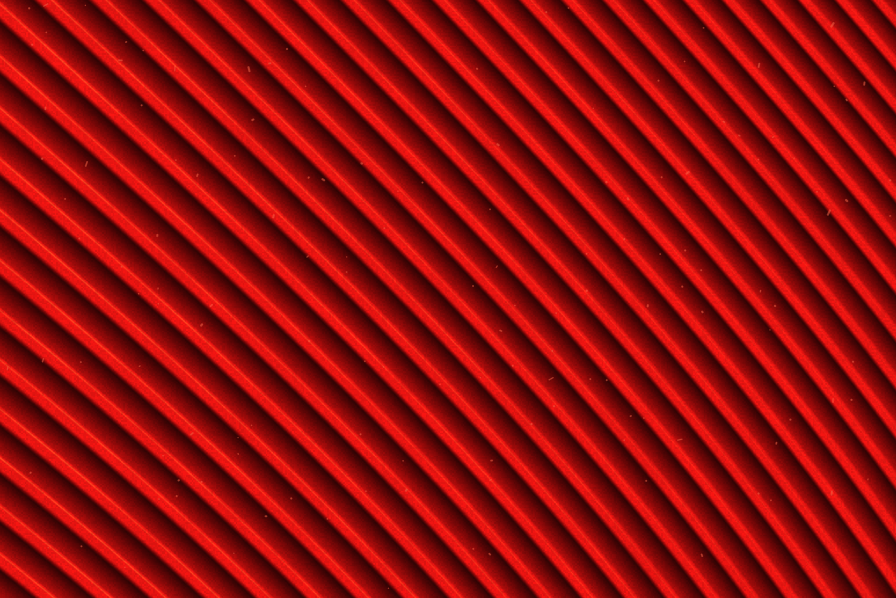
Reproduce this pattern procedurally as a Shadertoy shader.

```glsl
const vec3 GROOVE = vec3(0.20, 0.014, 0.016);
const vec3 FLANK = vec3(0.54, 0.022, 0.026);
const vec3 CREST = vec3(0.92, 0.080, 0.068);
const vec3 GLINT = vec3(1.0, 0.29, 0.13);
const vec3 DUST = vec3(0.95, 0.38, 0.27);
const float PHASE_OFFSET = 0.45;
const float RISE_END = 0.17;      // fractions of one ridge
const float FALL_LEFT = 0.40;
const float FALL_RIGHT = 0.34;
const float SHOULDER_LEFT = 0.05;
const float SHOULDER_RIGHT = 0.12;
const float SHOULDER_LEVEL = 0.80;
const float FALL_END = 1.0;
const float GLINT_INSET = 0.03;
const float GLINT_WIDTH = 0.024;
const float DUST_CELLS = 32.0;    // cells per canvas height
const float DUST_SHARE = 0.09;
const float GRAIN_CELLS = 340.0;
const float GRAIN_AMOUNT = 0.06;

float hash(vec2 p) {
    return fract(sin(dot(p, vec2(127.1, 311.7))) * 43758.54);
}

// Ridge count: rows tighten and bend steeper toward the right
float ridgePhase(float x, float down) {
    float across = (10.4 + 2.1 * x) * x;
    float along = (11.4 + 2.0 * x) * down + (0.6 - 1.5 * x) * down * down;
    return across - along + PHASE_OFFSET;
}

// Sharp rise, flat crest, crisp shoulder, then a long even fall
float ridgeProfile(float t, float fallStart, float shoulderWidth) {
    float rise = smoothstep(0.0, RISE_END, t);
    float shoulder = smoothstep(fallStart, fallStart + shoulderWidth, t);
    float slope = clamp((FALL_END - t) / (FALL_END - fallStart), 0.0, 1.0);
    return rise * mix(1.0, SHOULDER_LEVEL * slope, shoulder);
}

float layeredSines(vec2 p) {
    float sum = 0.0;
    float amp = 0.5;
    for (int i = 0; i < 4; i++) {
        sum += amp * sin(p.x + 1.7 * sin(p.y));
        p = mat2(1.5, 1.1, -1.1, 1.5) * p + 2.3;
        amp *= 0.55;
    }
    return sum;
}

// Sparse elongated specks, at most one per cell
float dustMask(vec2 uv, float pixel) {
    vec2 grid = uv * DUST_CELLS;
    vec2 cell = floor(grid);
    vec2 centre = 0.2 + 0.6 * vec2(hash(cell + 3.1), hash(cell + 7.7));
    vec2 d = (fract(grid) - centre) / DUST_CELLS;
    float angle = 6.283 * hash(cell + 11.3);
    vec2 axis = vec2(cos(angle), sin(angle));
    float halfLength = 0.004 * pow(hash(cell + 17.9), 6.0);
    d -= axis * clamp(dot(d, axis), -halfLength, halfLength);
    float radius = mix(0.0005, 0.0014, hash(cell + 23.5));
    float present = step(1.0 - DUST_SHARE, hash(cell));
    return present * (1.0 - smoothstep(radius - 0.5 * pixel, radius + pixel, length(d)));
}

void mainImage(out vec4 fragColor, in vec2 fragCoord) {
    vec2 uv = fragCoord / iResolution.y;
    float pixel = 1.0 / iResolution.y;
    float side = fragCoord.x / iResolution.x;

    float phase = ridgePhase(uv.x, 1.0 - uv.y);
    float t = fract(phase);
    float ridge = floor(phase);
    float wear = layeredSines(vec2(phase * 1.3, (uv.x - uv.y) * 14.0));
    float fallStart = mix(FALL_LEFT, FALL_RIGHT, side);

    // Rounded ridge shading
    float level = ridgeProfile(t, fallStart, mix(SHOULDER_LEFT, SHOULDER_RIGHT, side));
    level *= 0.99 + 0.03 * (hash(vec2(ridge, 5.0)) - 0.5) + 0.02 * wear;
    vec3 color = mix(mix(GROOVE, FLANK, level), mix(FLANK, CREST, level), level);

    // Thin glint along the shoulder, weaker toward the right
    float width = max(GLINT_WIDTH, 0.5 * fwidth(phase));
    float offset = (t - fallStart + GLINT_INSET) / width;
    float glint = exp(-offset * offset) * (0.75 + 0.25 * wear);
    color = mix(color, GLINT, glint * mix(0.95, 0.15, side));

    // Grain and dust
    float grain = hash(floor(uv * GRAIN_CELLS)) - 0.5;
    color *= 1.0 + 2.0 * GRAIN_AMOUNT * grain;
    color = mix(color, DUST, 0.55 * dustMask(uv, pixel));

    fragColor = vec4(clamp(color, 0.0, 1.0), 1.0);
}
```
